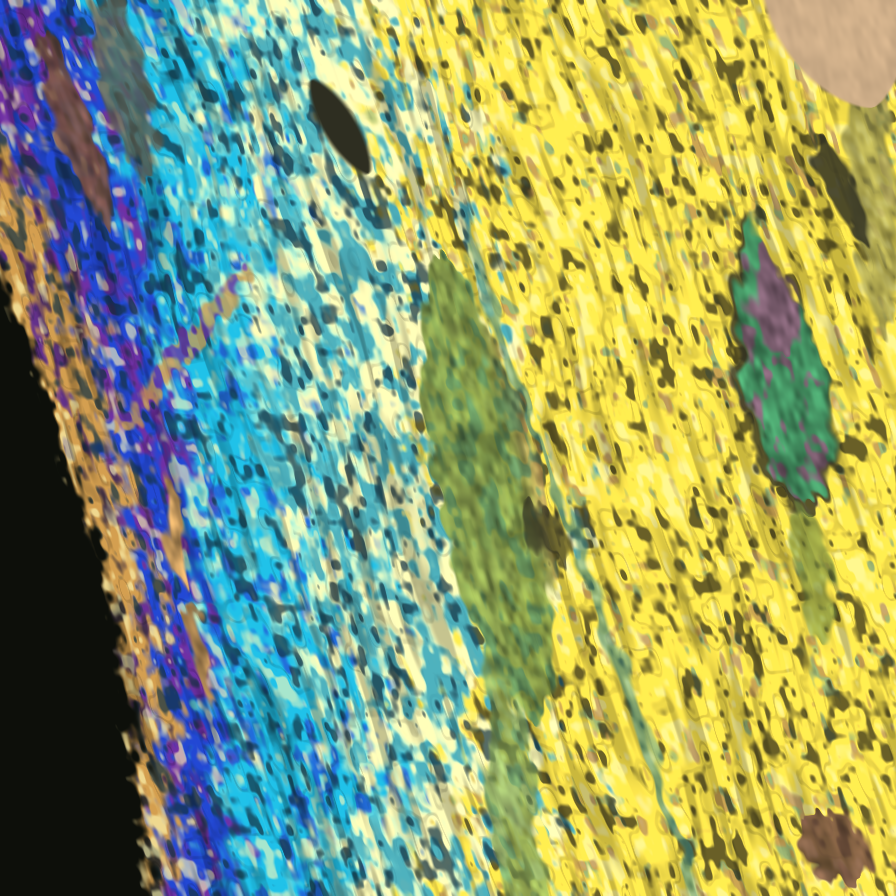
This texture is drawn by a WebGL 1 fragment shader. Its source:

```glsl
precision highp float;
// Thin section of a foliated rock in polarised light: interference-colour bands
// run from a dark void at left to yellow at right. Sheared value noise makes the
// elongated grains; tapered lenses make the larger crystals and veins.
uniform vec2 u_resolution;

const float SHEAR = 0.30;                 // lean of the foliation
const vec2 GRAIN = vec2(88.0, 38.0);      // coarse grains across, along
const vec2 FINE_GRAIN = vec2(165.0, 84.0);
const vec2 STREAK = vec2(125.0, 10.0);
const float SOFT = 0.004;                 // edge softness
const vec3 VOID_COL = vec3(0.05, 0.06, 0.04);
const vec3 RIM = vec3(0.80, 0.60, 0.30);
const vec3 VIOLET = vec3(0.42, 0.18, 0.62);
const vec3 BLUE = vec3(0.13, 0.27, 0.80);
const vec3 CYAN = vec3(0.12, 0.73, 0.88);
const vec3 PALE = vec3(0.70, 0.94, 0.82);
const vec3 CREAM = vec3(0.97, 0.96, 0.70);
const vec3 YELLOW = vec3(0.99, 0.90, 0.30);
const vec3 OLIVE = vec3(0.52, 0.61, 0.28);
const vec3 GREEN = vec3(0.27, 0.58, 0.39);
const vec3 BROWN = vec3(0.50, 0.35, 0.28);
const vec3 TAN = vec3(0.76, 0.59, 0.36);
const vec3 PINK = vec3(0.83, 0.70, 0.55);
const vec3 DARK = vec3(0.18, 0.18, 0.13);

float hash(vec2 p) {
  return fract(sin(dot(p, vec2(127.1, 311.7))) * 43758.5453);
}
float noise(vec2 p) {
  vec2 i = floor(p), f = fract(p);
  f = f * f * (3.0 - 2.0 * f);
  return mix(mix(hash(i), hash(i + vec2(1.0, 0.0)), f.x),
             mix(hash(i + vec2(0.0, 1.0)), hash(i + 1.0), f.x), f.y);
}
// Coverage of a tapered body from a to b; skew above 1 moves its belly to b.
float skewLens(vec2 p, vec2 a, vec2 b, float halfWidth, float skew) {
  vec2 axis = b - a;
  float t = clamp(dot(p - a, axis) / dot(axis, axis), 0.0, 1.0);
  float k = pow(t, skew);
  float edge = halfWidth * pow(4.0 * k * (1.0 - k), 0.7);
  float across = length(p - a - axis * t);
  return (1.0 - smoothstep(-SOFT, SOFT, across - edge)) * smoothstep(0.0, SOFT, edge);
}
float lens(vec2 p, vec2 a, vec2 b, float halfWidth) {
  return skewLens(p, a, b, halfWidth, 1.0);
}
// Distance from x to a band border that bends with height.
float border(vec2 p, float x0, float slope, float bend) {
  return p.x - (x0 + slope * p.y + bend * p.y * p.y);
}

void main() {
  vec2 p = gl_FragCoord.xy / u_resolution;
  float warp = noise(p * vec2(9.0, 6.0)) - 0.5;
  vec2 q = vec2(p.x + SHEAR * p.y + 0.02 * warp, p.y);
  float coarse = noise(q * GRAIN);
  float fine = noise(q * FINE_GRAIN + 31.0);
  float grain = 0.5 * (coarse + fine);
  float tint = mix(noise(q * GRAIN + 71.0), noise(q * FINE_GRAIN + 13.0), 0.4);
  float fleck = mix(noise(q * GRAIN + 113.0), noise(q * FINE_GRAIN + 97.0), 0.35);
  float streak = noise(q * STREAK + 47.0);
  float patches = noise(q * vec2(22.0, 9.0) + 5.0);

  // Interference-colour bands with ragged borders
  vec2 r = p + vec2((tint - 0.5) * 0.09, 0.0);
  vec2 wide = p + vec2((tint - 0.5) * 0.3 + (patches - 0.5) * 0.09, 0.0);
  float inner = smoothstep(-0.03, 0.01, border(r, 0.20, 0.01, -0.26));
  float cyan = smoothstep(-0.02, 0.03, border(r, 0.25, -0.03, -0.14));
  float pale = smoothstep(-0.06, 0.06, border(wide, 0.385, -0.15, 0.01));
  float gold = smoothstep(-0.05, 0.03, border(wide, 0.57, 0.02, -0.13));
  vec3 rim = mix(RIM, mix(VIOLET, DARK, patches), smoothstep(0.5, 0.75, fleck));
  vec3 col = mix(rim, mix(BLUE, VIOLET, smoothstep(0.45, 0.7, fleck)), inner);
  col = mix(col, mix(CYAN, BLUE, 0.7 * smoothstep(0.55, 0.75, fleck)), cyan);
  float creamShare = smoothstep(0.35, 0.65, fleck + 0.8 * border(p, 0.47, -0.1, 0.0));
  col = mix(col, mix(PALE, CREAM, creamShare), pale);
  col = mix(col, YELLOW, gold);

  // Grain shading, outlines, bright flecks and stray tints
  float outline = 1.0 - smoothstep(0.02, 0.10, abs(coarse - 0.42));
  col *= 1.0 - 0.2 * outline * fine;
  col = mix(col, CREAM, 0.6 * smoothstep(0.58, 0.78, grain));
  float teal = pale * (1.0 - gold) * smoothstep(0.52, 0.36, fleck);
  col = mix(col, vec3(0.16, 0.58, 0.68), 0.75 * teal);
  vec3 strayTone = mix(vec3(0.34, 0.56, 0.54), vec3(0.62, 0.44, 0.32), smoothstep(0.3, 0.6, fine));
  col = mix(col, strayTone, 0.6 * gold * smoothstep(0.62, 0.78, fleck));
  vec3 shade = mix(vec3(0.06, 0.15, 0.20), vec3(0.13, 0.12, 0.07), gold);
  col = mix(col, col * 0.2 + shade, 0.9 * smoothstep(0.42, 0.24, grain));
  col *= 0.80 + 0.24 * smoothstep(0.15, 0.45, streak);

  // Thin teal vein and the diagonal rusty vein
  vec2 rag = p + 0.02 * vec2(coarse - 0.5, fine - 0.5);
  float veinX = 0.78 - 0.35 * p.y + 0.008 * warp;
  float vein = (1.0 - smoothstep(0.003, 0.009, abs(rag.x - veinX))) * smoothstep(0.78, 0.70, p.y);
  col = mix(col, mix(vec3(0.18, 0.40, 0.38), vec3(0.58, 0.76, 0.58), fine), 0.75 * vein);
  float rust = lens(rag, vec2(0.125, 0.51), vec2(0.285, 0.71), 0.013);
  col = mix(col, mix(VIOLET, RIM, smoothstep(0.3, 0.65, fine)), 0.75 * rust);

  // Large crystals, each with its own mottling
  float mottle = 0.5 + 0.4 * noise(q * FINE_GRAIN * 0.6 + 19.0) + 0.35 * fine;
  vec3 oliveTone = mix(OLIVE, TAN * 0.95, smoothstep(0.0, 0.05, p.x - 0.685 + 0.25 * p.y));
  oliveTone = mix(oliveTone, vec3(0.22, 0.46, 0.38), 0.6 * smoothstep(0.5, 0.7, tint));
  col = mix(col, oliveTone * mottle * 1.1, 0.93 * lens(rag, vec2(0.49, 0.72), vec2(0.60, 0.19), 0.056));
  col = mix(col, vec3(0.56, 0.70, 0.38) * mottle, 0.8 * lens(rag, vec2(0.55, 0.27), vec2(0.60, -0.12), 0.028));
  col = mix(col, DARK, 0.7 * lens(rag, vec2(0.585, 0.44), vec2(0.635, 0.37), 0.018));
  col = mix(col, DARK, 0.8 * skewLens(rag, vec2(0.825, 0.77), vec2(0.905, 0.425), 0.05, 1.5));
  float purple = lens(rag, vec2(0.855, 0.73), vec2(0.87, 0.60), 0.026);
  vec3 greenTone = mix(GREEN, vec3(0.50, 0.38, 0.45), max(purple, smoothstep(0.55, 0.75, tint)));
  col = mix(col, greenTone * mottle * 1.1, skewLens(rag, vec2(0.83, 0.765), vec2(0.907, 0.44), 0.044, 1.5));
  col = mix(col, OLIVE * mottle, 0.7 * lens(rag, vec2(0.895, 0.44), vec2(0.92, 0.28), 0.02));
  col = mix(col, DARK, lens(p, vec2(0.347, 0.912), vec2(0.412, 0.805), 0.019));
  col = mix(col, vec3(0.70, 0.68, 0.36) * mottle, 0.8 * lens(rag, vec2(0.96, 0.95), vec2(0.99, 0.62), 0.026));
  col = mix(col, PINK * (0.8 + 0.2 * mottle), lens(p, vec2(0.89, 1.14), vec2(0.975, 0.88), 0.08));
  col = mix(col, DARK, 0.85 * lens(rag, vec2(0.91, 0.85), vec2(0.975, 0.72), 0.016));
  col = mix(col, BROWN * mottle, 0.9 * lens(rag, vec2(0.90, 0.09), vec2(0.965, 0.02), 0.033));

  // Narrow laths among the blue bands
  col = mix(col, BROWN * mottle, 0.9 * lens(rag, vec2(0.05, 0.96), vec2(0.12, 0.74), 0.02));
  col = mix(col, DARK + 0.2 * mottle, 0.8 * lens(rag, vec2(0.115, 1.02), vec2(0.165, 0.80), 0.026));
  col = mix(col, TAN * mottle * 1.1, lens(rag, vec2(0.188, 0.47), vec2(0.207, 0.34), 0.011));
  col = mix(col, TAN * mottle * 1.1, lens(rag, vec2(0.208, 0.33), vec2(0.24, 0.21), 0.008));

  // Void with a crumbled edge
  float rock = border(p, 0.165, -0.04, -0.29) + 0.04 * (grain - 0.5) + 0.02 * warp;
  gl_FragColor = vec4(mix(VOID_COL, col, smoothstep(-0.006, 0.01, rock)), 1.0);
}
```
